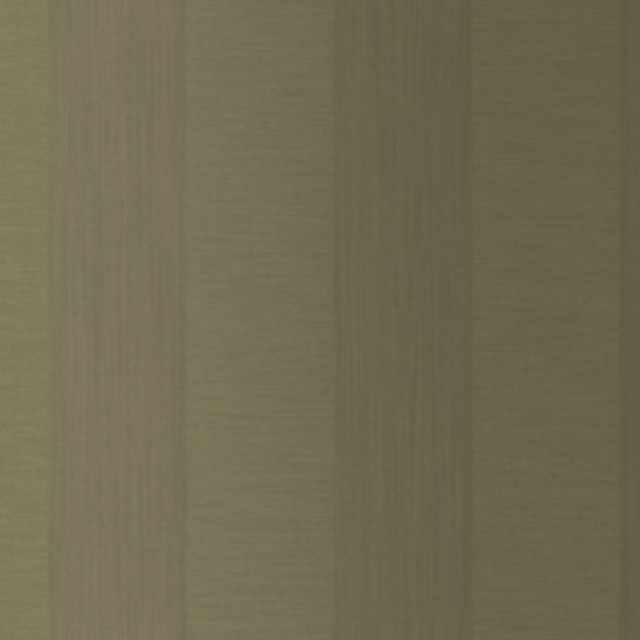
Write a three.js fragment shader that draws this texture.

```glsl
varying vec2 vUv;

const float PERIOD = 0.446;       // one plain band plus one ribbed band
const float BAND_START = 0.0755;  // left edge of the first ribbed band
const float BAND_WIDTH = 0.217;
const float EDGE_SOFT = 0.004;
const float BORDER_WIDTH = 0.022; // darker ribs inside each band edge

const vec3 LIT = vec3(0.505, 0.484, 0.367);
const vec3 SHADED = vec3(0.406, 0.384, 0.285);
const vec3 RIB_TINT = vec3(0.979, 0.965, 0.982);

const vec2 WEFT_SCALE = vec2(24.0, 250.0);
const vec2 RIB_SCALE = vec2(230.0, 9.0);
const float WEFT_DEPTH = 0.062;
const float RIB_DEPTH = 0.066;
const float BORDER_DEPTH = 0.016;
const float MOTTLE_SCALE = 150.0;
const float MOTTLE_DEPTH = 0.032;
const float CLOUD_DEPTH = 0.008;

float hash(vec2 p) {
  return fract(sin(dot(p, vec2(127.1, 311.7))) * 43758.5453);
}

float noise(vec2 p) {
  vec2 cell = floor(p);
  vec2 f = fract(p);
  f = f * f * (3.0 - 2.0 * f);
  float low = mix(hash(cell), hash(cell + vec2(1.0, 0.0)), f.x);
  float high = mix(hash(cell + vec2(0.0, 1.0)), hash(cell + vec2(1.0, 1.0)), f.x);
  return mix(low, high, f.y);
}

// Two octaves of stretched noise, centred on zero
float streaks(vec2 p) {
  return 0.75 * noise(p) + 0.25 * noise(p * vec2(0.61, 0.67) + 37.0) - 0.5;
}

// Signed distance to the nearest ribbed band, negative inside
float bandDistance(float x) {
  float local = mod(x - BAND_START - 0.5 * BAND_WIDTH + 0.5 * PERIOD, PERIOD);
  return abs(local - 0.5 * PERIOD) - 0.5 * BAND_WIDTH;
}

// Light falling from the left, dimming toward the upper right
vec3 sheen(vec2 p) {
  float shade = 0.25 * p.x + 0.75 * smoothstep(0.08, 0.8, p.x);
  shade += 0.16 * (p.y - 0.45) * smoothstep(0.1, 0.55, p.x);
  return mix(LIT, SHADED, clamp(shade, 0.0, 1.1));
}

void main() {
  float d = bandDistance(vUv.x);
  float ribbed = 1.0 - smoothstep(-EDGE_SOFT, EDGE_SOFT, d);
  float border = ribbed * smoothstep(-BORDER_WIDTH, -0.4 * BORDER_WIDTH, d);

  // Thread directions: across in plain bands, upright in ribbed bands
  float weft = streaks(vUv * WEFT_SCALE) * WEFT_DEPTH;
  float rib = streaks(vUv * RIB_SCALE + 11.0) * RIB_DEPTH;
  float grain = mix(weft, rib, ribbed);

  // Fine mottling and broad uneven tone
  float mottle = (noise(vUv * MOTTLE_SCALE) + noise(vUv * MOTTLE_SCALE * 1.9 + 53.0) - 1.0) * MOTTLE_DEPTH;
  float cloud = (noise(vUv * vec2(5.0, 7.0) + 19.0) - 0.5) * CLOUD_DEPTH;

  vec3 color = sheen(vUv) * mix(vec3(1.0), RIB_TINT, ribbed);
  color *= 1.0 + grain + mottle + cloud - border * BORDER_DEPTH;
  gl_FragColor = vec4(color, 1.0);
}
```
